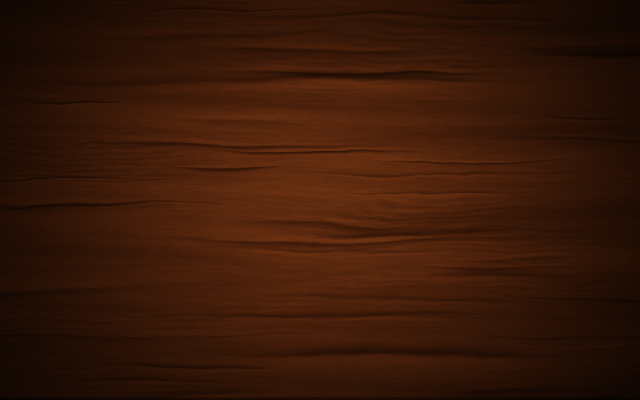
Write a Shadertoy shader that draws this texture.

```glsl
#define BRIGHTNESS 0.375
#define VIGNETTE vec2(4.6, 3.1)
#define WARP 0.011
#define STREAKS 44
#define STREAK_DEPTH 0.50
#define BAND_CONTRAST 0.17
#define RING_FREQUENCY 400.0
#define RING_CONTRAST 0.07
#define FIBRE_CONTRAST 0.16

vec2 hash2(vec2 p) {
    vec3 q = fract(p.xyx * vec3(0.1031, 0.1030, 0.0973));
    q += dot(q, q.yzx + 33.33);
    return fract((q.xx + q.yz) * q.zy);
}

// Rotated, folded sine waves, roughly -1 to 1
float layeredSines(vec2 p) {
    float sum = 0.0, amplitude = 0.6;
    for (int i = 0; i < 5; i++) {
        p += 0.7 * sin(p.yx * 1.3 + float(i) * 2.1);
        sum += amplitude * sin(p.x + 1.3) * sin(p.y + 0.4);
        p = mat2(0.8, 0.6, -0.6, 0.8) * p * 1.8 + 3.7;
        amplitude *= 0.6;
    }
    return sum;
}

// Distance to the nearest scattered cell centre
float cellular(vec2 p) {
    vec2 cell = floor(p);
    float nearest = 2.0;
    for (int y = -1; y <= 1; y++)
        for (int x = -1; x <= 1; x++) {
            vec2 c = cell + vec2(x, y);
            vec2 d = c + hash2(c + 50.0) - p;
            nearest = min(nearest, dot(d, d));
        }
    return sqrt(nearest);
}

// Long tapered veins, crisp on one side and feathered on the other
float veins(vec2 p, float aspect) {
    float shade = 1.0;
    for (int i = 0; i < STREAKS; i++) {
        float id = float(i);
        vec2 place = hash2(vec2(id, 7.0));
        vec2 size = hash2(vec2(id, 19.0));
        vec2 look = hash2(vec2(id, 31.0));
        float halfLength = mix(0.14, 0.60, size.x);
        float dx = p.x - place.x * aspect;
        float taper = smoothstep(0.0, 0.8, 1.0 - abs(dx) / halfLength);
        float width = mix(0.0022, 0.0115, size.y * size.y) * mix(0.4, 1.0, taper);
        float bend = 0.005 * sin(dx * 7.0 + look.x * 6.28)
                   + 0.002 * sin(dx * 19.0 + look.y * 6.28);
        float dy = p.y - (id + place.y) / float(STREAKS) - bend;
        dy *= look.x < 0.5 ? -1.0 : 1.0;
        float across = dy / (width * (dy > 0.0 ? 0.5 : 1.7));
        float rim = (dy - 1.8 * width) / width;
        float depth = STREAK_DEPTH * mix(0.35, 1.0, look.y);
        shade *= 1.0 - depth * taper * exp(-across * across);
        shade *= 1.0 + 0.10 * taper * exp(-rim * rim);
    }
    return shade;
}

void mainImage(out vec4 fragColor, in vec2 fragCoord) {
    vec2 uv = fragCoord / iResolution.xy;
    float aspect = iResolution.x / iResolution.y;
    vec2 p = vec2(uv.x * aspect, uv.y);

    // Gentle waviness of the grain
    vec2 grain = p;
    grain.y += WARP * layeredSines(p * vec2(2.6, 7.0));

    // Broad bands and fine growth rings
    float bands = layeredSines(grain * vec2(1.7, 27.0) + 4.0);
    float figure = layeredSines(grain * vec2(3.5, 13.0) + 9.0);
    float rings = sin(RING_FREQUENCY * (grain.y + 0.018 * figure));
    float ringMask = smoothstep(-0.1, 0.5, figure);

    // Stretched cells for fibres and short pores
    float fibres = cellular(grain * vec2(7.0, 105.0)) - 0.5;
    float pores = cellular(grain * vec2(34.0, 190.0) + 20.0) - 0.5;

    float wood = 1.0 + BAND_CONTRAST * bands;
    wood += RING_CONTRAST * rings * ringMask;
    wood += FIBRE_CONTRAST * (0.6 * fibres + 0.5 * pores);
    wood *= veins(grain, aspect);

    // Light pooled in the centre
    vec2 q = uv - 0.5;
    float light = exp(-dot(q * q, VIGNETTE));
    float tone = BRIGHTNESS * light * wood + 0.012;
    tone *= mix(0.55, 1.0, smoothstep(0.004, 0.009, uv.y));

    // Red-brown shadows warming to orange-brown
    vec3 color = tone * (vec3(1.0, 0.38, 0.10) + tone * vec3(0.0, 0.18, 0.15));
    fragColor = vec4(color, 1.0);
}
```
